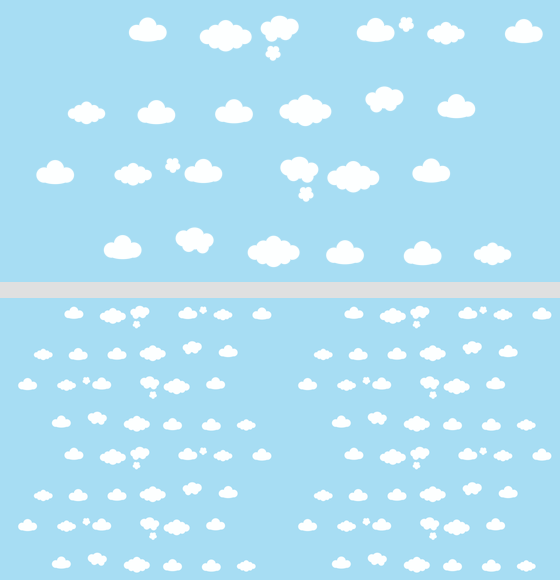
Top: one tile. Bottom: repeated 2 by 2.
Give the GLSL for this pattern, as a Shadertoy shader.

```glsl
// Flat white clouds drifting in four rows over a pale blue sky.
// Each cloud is a union of circles and ellipses; rows of six are jittered by
// a hash, the lower pair mirrors the upper, and offsets wrap so that it tiles.

const vec3 SKY   = vec3(0.655, 0.868, 0.953);
const vec3 CLOUD = vec3(0.993, 1.0, 1.0);

const float UNITS  = 386.0;              // design units per canvas height
const int   ROWS   = 4;
const int   COLS   = 6;
const float PITCH  = 101.0;              // spacing of clouds in a row
const vec2  JITTER = vec2(9.0, 11.0);    // largest random shift
const float SHIFT_ODD  = -22.0;          // sideways shift of the rows
const float SHIFT_EVEN = 64.0;
const float SMALL_SCALE = 0.72;
const vec2  LUMPY_NUDGE = vec2(-22.0, 9.0);
const vec2  PUFF_BELOW  = vec2(-9.0, -33.0);
const vec2  PUFF_BESIDE = vec2(42.0, 8.0);
const float EDGE = 0.75;                 // half width of the edge in pixels

vec2 hash2(vec2 p) {
    vec2 q = vec2(dot(p, vec2(127.1, 311.7)), dot(p, vec2(269.5, 183.3)));
    return fract(sin(q) * 43758.5453);
}

float circle(vec2 p, float x, float y, float r) {
    return length(p - vec2(x, y)) - r;
}

float ellipse(vec2 p, vec2 r) {
    float k = length(p / r);
    return k * (k - 1.0) / max(length(p / (r * r)), 1e-4);
}

// Flat body with one round puff on top
float plainCloud(vec2 p) {
    float d = ellipse(p - vec2(0.0, -5.0), vec2(24.0, 11.5));
    d = min(d, circle(p, 0.0, 4.5, 12.0));
    return min(d, circle(vec2(abs(p.x), p.y), 15.3, -4.0, 10.5));
}

// Wide symmetric cloud with bumps all round
float bumpyCloud(vec2 p) {
    vec2 q = vec2(abs(p.x), p.y);
    float d = ellipse(p, vec2(24.0, 12.0));
    d = min(d, circle(p, 0.0, 10.5, 11.0));
    d = min(d, circle(p, 0.0, -9.0, 12.5));
    d = min(d, circle(q, 14.0, 5.0, 10.0));
    d = min(d, circle(q, 25.5, -1.5, 10.0));
    return min(d, circle(q, 15.0, -9.0, 8.5));
}

// Compact uneven cloud
float lumpyCloud(vec2 p) {
    float d = ellipse(p, vec2(18.0, 12.0));
    d = min(d, ellipse(p - vec2(0.0, 8.0), vec2(12.5, 10.0)));
    d = min(d, circle(p, 15.0, 3.0, 11.0));
    d = min(d, circle(p, -16.5, 0.5, 9.5));
    d = min(d, circle(p, -11.0, -9.0, 8.5));
    return min(d, circle(p, 8.0, -6.5, 9.0));
}

// Tiny puff: five lobes around a core
float tinyPuff(vec2 p) {
    float d = length(p) - 6.0;
    for (int i = 0; i < 5; i++) {
        float a = 0.9 + 6.28319 * float(i) / 5.0;
        d = min(d, circle(p, 6.0 * cos(a), 6.0 * sin(a), 4.6));
    }
    return d;
}

// Cloud kind by slot: 1 bumpy, 2 lumpy, 4 small bumpy, others plain
float cloudOfSlot(vec2 p, int slot) {
    if (slot == 1) return bumpyCloud(p);
    if (slot == 2) return lumpyCloud(p);
    if (slot == 4) return bumpyCloud(p / SMALL_SCALE) * SMALL_SCALE;
    return plainCloud(p);
}

float cloudField(vec2 p, vec2 tile) {
    float d = UNITS;
    for (int row = 0; row < ROWS; row++) {
        bool even = row % 2 == 0;
        float mirror = row < ROWS / 2 ? 1.0 : -1.0;
        float shift = even ? SHIFT_EVEN : SHIFT_ODD;
        float rowY = tile.y * (1.0 - (float(row) + 0.5) / float(ROWS));
        for (int col = 0; col < COLS; col++) {
            int slot = (col + (even ? 0 : 4)) % COLS;
            vec2 random = hash2(vec2(float(col), float(row % 2)) + 3.0);
            vec2 offset = JITTER * (2.0 * random - 1.0);
            offset.x += shift + (float(col) - 0.5 * float(COLS - 1)) * PITCH;
            if (even && slot == 2) offset += LUMPY_NUDGE;

            // Nearest wrapped copy, in the frame of the cloud
            vec2 q = p - vec2(0.517 * tile.x + mirror * offset.x, rowY + offset.y);
            q -= tile * round(q / tile);
            q.x *= mirror;
            if (length(q) > 70.0) continue;

            d = min(d, cloudOfSlot(q, slot));
            if (even && slot == 2) d = min(d, tinyPuff(q - PUFF_BELOW));
            if (even && slot == 3) d = min(d, tinyPuff(q - PUFF_BESIDE));
        }
    }
    return d;
}

void mainImage(out vec4 fragColor, in vec2 fragCoord) {
    float pixel = UNITS / iResolution.y;
    float d = cloudField(fragCoord * pixel, iResolution.xy * pixel);
    float cover = 1.0 - smoothstep(-EDGE * pixel, EDGE * pixel, d);
    fragColor = vec4(mix(SKY, CLOUD, cover), 1.0);
}
```
